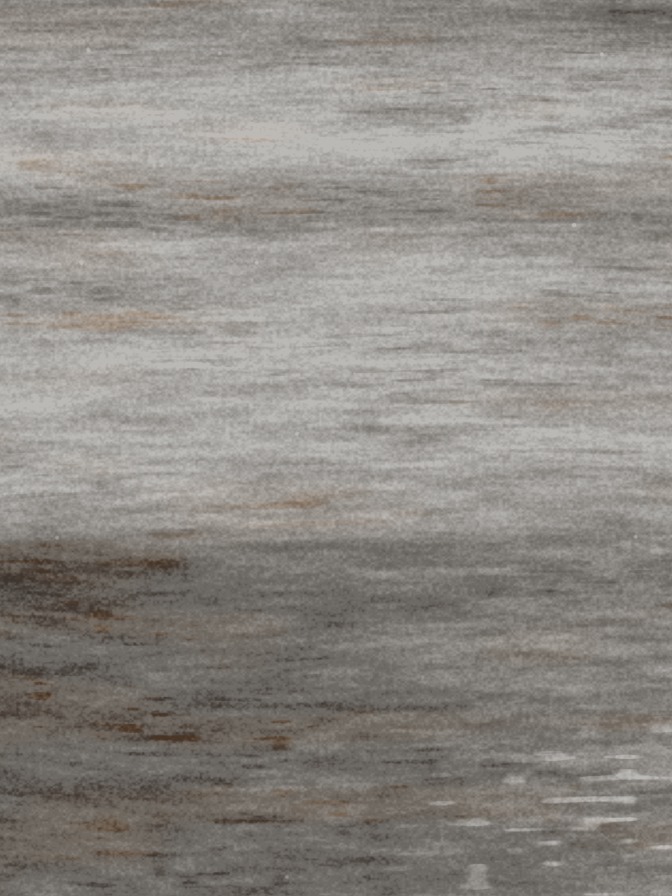
A Shadertoy shader for this texture:

```glsl
// Weathered grey-brown wood laminate seen at a slant: broad shaded bands,
// horizontal fibres and pores from stretched noise that coarsen towards the
// viewer, embossed grooves with silver glints, and a fine surface grain.

const vec3 UMBER  = vec3(0.24, 0.21, 0.19);
const vec3 TAUPE  = vec3(0.43, 0.415, 0.395);
const vec3 SILVER = vec3(0.70, 0.692, 0.68);
const vec3 RUST   = vec3(0.035, -0.005, -0.04);

float hash(vec2 cell) {
    vec3 h = fract(vec3(cell.xyx) * vec3(0.1031, 0.1030, 0.0973));
    h += dot(h, h.yzx + 33.33);
    return fract((h.x + h.y) * h.z);
}

float noise(vec2 p) {
    vec2 cell = floor(p), f = fract(p);
    vec2 u = f * f * (3.0 - 2.0 * f);
    float low  = mix(hash(cell), hash(cell + vec2(1, 0)), u.x);
    float high = mix(hash(cell + vec2(0, 1)), hash(cell + vec2(1, 1)), u.x);
    return mix(low, high, u.y);
}

// Signed noise stretched along the grain.
float fibre(vec2 p, vec2 frequency, float seed) {
    return noise(p * frequency + seed * vec2(17.3, 41.7)) - 0.5;
}

float band(float y, float centre, float width) {
    float d = (y - centre) / width;
    return exp(-d * d);
}

// Large-scale light and dark of the board.
float boardTone(vec2 p) {
    float right = smoothstep(0.2, 0.75, p.x);
    float left = 1.0 - smoothstep(0.0, 0.32, p.x);
    float lower = 1.0 - smoothstep(0.32, 0.46, p.y);
    float tone = mix(0.625, 0.425, lower);
    tone += 0.06 * band(p.y, 0.85, 0.05) - 0.06 * band(p.y, 0.775, 0.035);
    tone += 0.03 * band(p.y, 0.58, 0.06) + 0.03 * band(p.y, 0.46, 0.04);
    tone -= 0.05 * band(p.y, 0.37, 0.03);
    tone += 0.04 * band(p.y, 0.28, 0.04);
    tone -= 0.12 * left * band(p.y, 0.32, 0.11);
    tone += lower * (0.09 * right - 0.02);
    tone -= smoothstep(0.9, 1.0, p.y) * (0.07 + 0.06 * right);
    return tone - 0.03 * smoothstep(0.5, 0.75, p.x) * (1.0 - lower);
}

// Short dark dashes, gathered into patches.
float pores(vec2 p, vec2 frequency, float seed) {
    float dash = smoothstep(0.12, 0.42, fibre(p, frequency, seed));
    float patches = smoothstep(-0.15, 0.25, fibre(p, vec2(5.0, 16.0), seed + 3.0));
    return dash * patches;
}

// Sparse round dust specks, one candidate per cell.
float specks(vec2 p, float density) {
    vec2 cell = floor(p * density);
    vec2 centre = 0.3 + 0.4 * vec2(hash(cell + 5.1), hash(cell + 9.7));
    float d = length(fract(p * density) - centre);
    return step(0.985, hash(cell + 2.3)) * (1.0 - smoothstep(0.02, 0.09, d));
}

vec3 woodColour(float tone) {
    vec3 dark = mix(UMBER, TAUPE, smoothstep(0.0, 1.0, (tone - 0.21) / 0.205));
    return tone < 0.415 ? dark : mix(TAUPE, SILVER, min((tone - 0.415) / 0.277, 1.12));
}

void mainImage(out vec4 fragColor, in vec2 fragCoord) {
    vec2 p = fragCoord / iResolution.y;
    float near = 1.0 - smoothstep(0.2, 0.65, p.y);

    // Compress the grain with distance and let it wander slightly.
    vec2 q = vec2(p.x, p.y * (0.72 + 0.28 * p.y));
    q.y += 0.012 * fibre(p, vec2(3.0, 5.0), 1.0) + 0.004 * fibre(p, vec2(11.0, 18.0), 2.0);
    q.y += 0.02 * p.x * near * (0.5 - p.x);

    // Broad figure, then finer and finer fibres.
    float tone = boardTone(p + vec2(0.0, 0.03 * fibre(p, vec2(4.0, 9.0), 4.0)));
    tone += 0.09 * fibre(q, vec2(3.5, 22.0), 5.0);
    tone += 0.09 * fibre(q, vec2(7.0, 58.0), 6.0);
    tone += 0.09 * fibre(q, vec2(16.0, 130.0), 7.0);
    tone += 0.07 * fibre(q, vec2(32.0, 260.0), 8.0);

    // Grooves lit from above, strongest in the foreground.
    vec2 grooveScale = vec2(15.0, 115.0);
    float groove = fibre(q, grooveScale, 9.0);
    float relief = groove - fibre(q + vec2(0.0, 0.004), grooveScale, 9.0);
    tone += relief * mix(0.02, 0.08, near);

    // Dark pores; some in the middle distance are rusty.
    float coarse = pores(q, vec2(14.0, 105.0), 11.0);
    float fine = pores(q, vec2(30.0, 190.0), 12.0);
    tone -= coarse * mix(0.07, 0.10, near) + 0.08 * fine;

    // Light caught on groove edges at the lower right.
    float sheen = smoothstep(0.25, 0.7, p.x) * (1.0 - smoothstep(0.08, 0.28, p.y));
    float glint = smoothstep(0.2, 0.42, fibre(q, vec2(24.0, 170.0), 14.0));
    tone += 0.22 * sheen * glint;

    // Fine leathery surface grain.
    tone += 0.09 * fibre(p, vec2(230.0, 300.0), 15.0);
    tone += 0.07 * fibre(p, vec2(420.0, 460.0), 16.0);
    tone += 0.16 * specks(p, 26.0);

    vec3 colour = woodColour(tone);
    float rust = smoothstep(0.0, 0.3, fibre(q, vec2(6.0, 30.0), 18.0));
    colour += RUST * rust * (0.25 + max(coarse, fine));
    fragColor = vec4(clamp(colour, 0.0, 1.0), 1.0);
}
```
